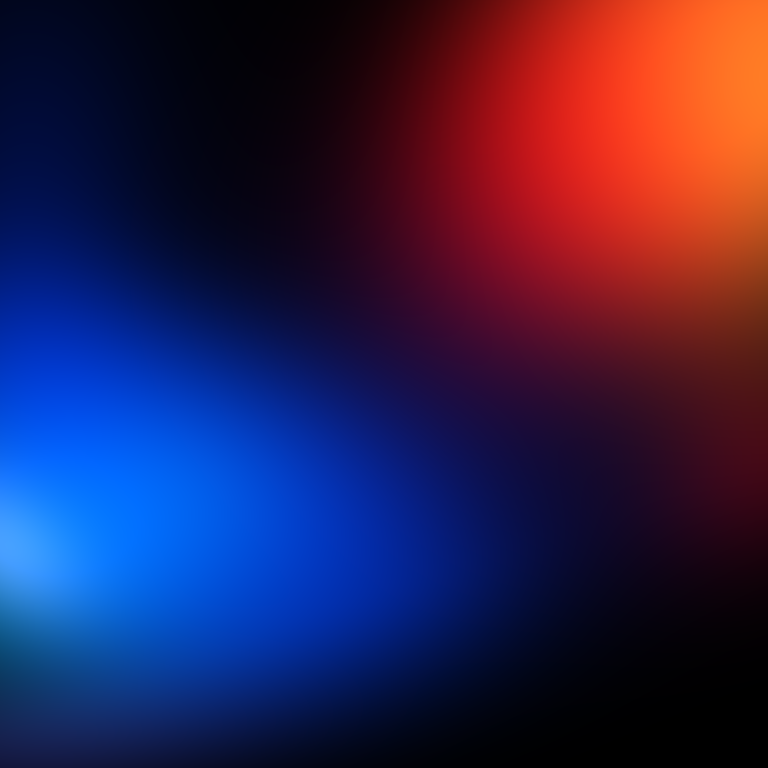
Write a Shadertoy shader that draws this background.

```glsl
// Elliptical light: sharpness 1.0 is a Gaussian, higher gives a flatter core
float glow(vec2 p, vec2 center, vec2 radii, float angle, float sharpness) {
    float c = cos(angle), s = sin(angle);
    vec2 d = p - center;
    vec2 q = vec2(c * d.x + s * d.y, c * d.y - s * d.x) / radii;
    return exp(-pow(dot(q, q), sharpness));
}

void mainImage(out vec4 fragColor, in vec2 fragCoord) {
    vec2 uv = fragCoord / iResolution.xy;
    vec3 light = vec3(0.003, 0.002, 0.008);

    // Violet haze between the warm and cool lights
    light += vec3(0.03, 0.025, 0.17) * glow(uv, vec2(0.65, 0.46), vec2(0.36, 0.22), -0.7, 1.0);

    // Warm lights: red body, orange corner, dim tail down the right side
    light += vec3(1.0, 0.01, 0.08) * glow(uv, vec2(0.93, 0.90), vec2(0.41, 0.285), 0.6, 1.5);
    light += vec3(0.02, 0.48, 0.06) * glow(uv, vec2(1.02, 0.90), vec2(0.25, 0.30), 0.0, 1.0);
    light += vec3(0.25, 0.0, 0.03) * glow(uv, vec2(1.0, 0.42), vec2(0.16, 0.20), 0.0, 1.0);

    // Blue lights: broad body, brighter core, upper left veil
    light += vec3(0.0, 0.18, 0.74) * glow(uv, vec2(0.23, 0.34), vec2(0.44, 0.245), -0.45, 1.5);
    light += vec3(0.0, 0.12, 0.09) * glow(uv, vec2(0.24, 0.37), vec2(0.17, 0.12), -0.3, 1.0);
    light += vec3(0.0, 0.05, 0.25) * glow(uv, vec2(0.04, 0.70), vec2(0.17, 0.33), 0.0, 1.0);

    // Cyan lights at the left edge, with a pale hot spot
    light += vec3(0.0, 0.34, 0.32) * glow(uv, vec2(0.0, 0.27), vec2(0.26, 0.17), -0.3, 1.0);
    light += vec3(0.28, 0.15, 0.15) * glow(uv, vec2(0.0, 0.29), vec2(0.12, 0.075), -0.7, 1.0);

    // Dusky band along the lower left
    light += vec3(0.09, 0.07, 0.24) * glow(uv, vec2(0.08, 0.03), vec2(0.30, 0.10), 0.0, 1.0);

    // Slanted shadow over the lower right corner
    float aboveShadow = uv.y - 0.35 * (uv.x - 0.52);
    light *= smoothstep(-0.10, 0.25, aboveShadow);

    fragColor = vec4(clamp(light, 0.0, 1.0), 1.0);
}
```
